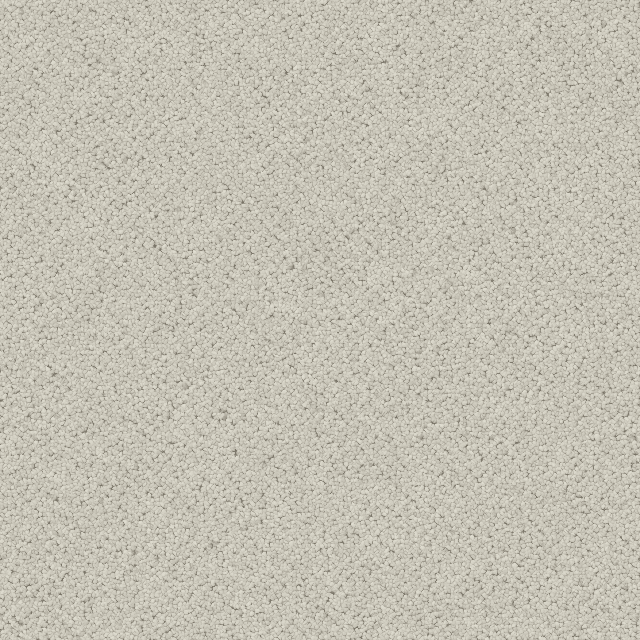
A three.js fragment shader for this texture:

```glsl
// Draws a dense cut-pile carpet: small pale grey-beige tufts with dark pits between them.
varying vec2 vUv;

const float TUFTS_ACROSS = 166.0;
const vec3 PIT_COLOR = vec3(0.43, 0.41, 0.36);
const vec3 SHADE_COLOR = vec3(0.60, 0.58, 0.53);
const vec3 LIGHT_COLOR = vec3(0.88, 0.87, 0.82);
const vec2 LIGHT_DIRECTION = vec2(-0.6, 0.8);

vec2 hash2(vec2 p) {
  vec3 q = fract(vec3(p.xyx) * vec3(0.1031, 0.1030, 0.0973));
  q += dot(q, q.yzx + 33.33);
  return fract((q.xx + q.yz) * q.zy);
}

// Layered sines, each turned and bent by the one before; about -1 to 1.
float layeredSines(vec2 p) {
  float sum = 0.0;
  float amplitude = 0.5;
  mat2 turn = mat2(0.8, 0.6, -0.6, 0.8);
  for (int i = 0; i < 4; i++) {
    sum += amplitude * sin(p.x + 1.3 * sin(p.y)) * cos(p.y + sum);
    p = turn * p * 1.83 + 2.7;
    amplitude *= 0.65;
  }
  return sum;
}

// Cellular noise: nearest distance, gap to the second, and the nearest cell's id and offset.
void nearestTuft(vec2 p, out float nearest, out float gap, out vec2 id, out vec2 offset) {
  vec2 cell = floor(p);
  float second = 8.0;
  nearest = 8.0;
  for (int y = -1; y <= 1; y++) {
    for (int x = -1; x <= 1; x++) {
      vec2 neighbor = cell + vec2(float(x), float(y));
      vec2 toPoint = p - neighbor - 0.5 - 0.96 * (hash2(neighbor) - 0.5);
      float d = length(toPoint);
      if (d < nearest) {
        second = nearest;
        nearest = d;
        id = neighbor;
        offset = toPoint;
      } else {
        second = min(second, d);
      }
    }
  }
  gap = second - nearest;
}

// Brightness of the pile, 0 in shade to 1 in light.
float pileTone(float nearest, float gap, vec2 id, vec2 offset, float openness) {
  float random = hash2(id + 71.0).x;
  float crease = 1.0 - smoothstep(0.0, 0.45, gap);
  float tone = 0.80 + 0.20 * (random - 0.5);
  tone -= crease * mix(0.04, 0.50, openness);
  tone -= 0.22 * nearest * nearest;
  return tone + 0.22 * dot(offset, LIGHT_DIRECTION);
}

// Small deep holes where several tufts meet.
float pitDepth(float nearest, float gap, float chance) {
  float corner = smoothstep(0.52, 0.82, nearest);
  return chance * corner * (1.0 - smoothstep(0.05, 0.35, gap));
}

void main() {
  // Bend the cells so the tufts are uneven and their outlines ragged.
  vec2 p = vUv * TUFTS_ACROSS;
  p += 0.16 * vec2(sin(p.y * 2.3 + sin(p.x * 1.1)), sin(p.x * 2.1 + sin(p.y * 1.3)));
  p += 0.13 * vec2(layeredSines(p * 3.7), layeredSines(p.yx * 3.3 + 8.0));

  float nearest;
  float gap;
  vec2 id;
  vec2 offset;
  nearestTuft(p, nearest, gap, id, offset);

  // Creases open and close along the pile, so they read as short broken slits.
  float openness = smoothstep(-0.45, 0.55, layeredSines(p * 1.7 + 5.0));

  // Tuft shading, fine fibres and faint broad mottling.
  float tone = pileTone(nearest, gap, id, offset, openness);
  tone += 0.10 * layeredSines(p * 3.1 + 6.0 * hash2(id));
  tone += 0.022 * layeredSines(vUv * 34.0);
  tone += 0.012 * layeredSines(vUv * 9.0 + 4.0);

  vec3 color = mix(SHADE_COLOR, LIGHT_COLOR, clamp(tone, -0.1, 1.1));
  color = mix(color, PIT_COLOR, 0.75 * pitDepth(nearest, gap, openness));
  gl_FragColor = vec4(color, 1.0);
}
```
